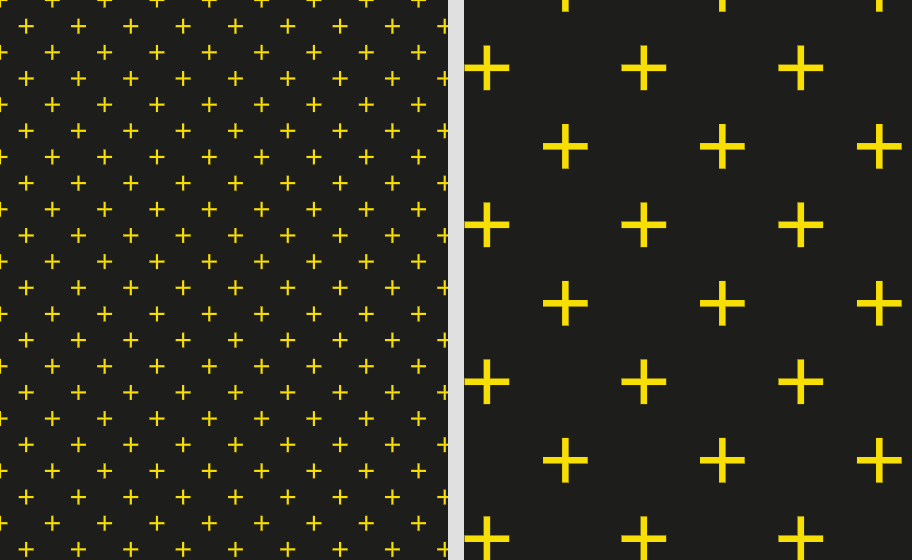
Left: the whole. Right: its middle third, enlarged.
A WebGL 2 fragment shader for this pattern:

```glsl
#version 300 es
precision highp float;

uniform vec2 u_resolution;
out vec4 fragColor;

const vec3 CHARCOAL = vec3(0.112, 0.112, 0.104);
const vec3 YELLOW = vec3(0.97, 0.87, 0.01);

// Lengths are fractions of the canvas height
const float PERIOD = 0.09343;
const float ARM_LENGTH = 0.0133;
const float HALF_WIDTH = 0.00195;

// Signed distance to an axis-aligned box centred on the origin
float boxDistance(vec2 p, vec2 halfSize) {
    vec2 d = abs(p) - halfSize;
    return length(max(d, 0.0)) + min(max(d.x, d.y), 0.0);
}

// Two crossed bars
float plusDistance(vec2 p, float armLength, float halfWidth) {
    vec2 bar = vec2(armLength, halfWidth);
    return min(boxDistance(p, bar), boxDistance(p, bar.yx));
}

// Offset from the nearest point of a square lattice
vec2 latticeOffset(vec2 p, float period) {
    return p - period * floor(p / period + 0.5);
}

// Antialiased coverage of a signed distance
float coverage(float dist, float pixel) {
    return clamp(0.5 - dist / pixel, 0.0, 1.0);
}

void main() {
    float pixel = 1.0 / u_resolution.y;

    // The lattice is anchored at the top left corner
    vec2 p = vec2(gl_FragCoord.x, u_resolution.y - gl_FragCoord.y) * pixel;

    // Half-drop layout: a square lattice plus a copy shifted by half a period
    vec2 corner = latticeOffset(p, PERIOD);
    vec2 centre = latticeOffset(p - 0.5 * PERIOD, PERIOD);
    float dist = min(plusDistance(corner, ARM_LENGTH, HALF_WIDTH),
                     plusDistance(centre, ARM_LENGTH, HALF_WIDTH));

    fragColor = vec4(mix(CHARCOAL, YELLOW, coverage(dist, pixel)), 1.0);
}
```
